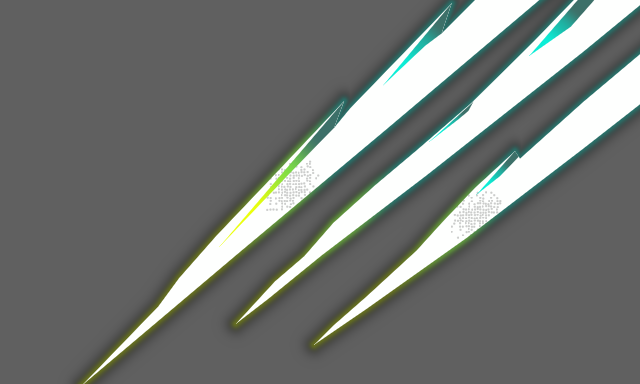
A Shadertoy shader for this background:

```glsl
// Three white diagonal slashes on flat grey, each with a coloured rim and a soft dark halo.
// Every slash is a polygon distance field; tinted notches split off the side spikes,
// and two patches of fine grey stipple shade the white.

const vec2  FRAME       = vec2(7.68, 4.60);   // working units across the canvas
const vec3  BACKGROUND  = vec3(0.375);
const vec3  WHITE       = vec3(0.995, 1.0, 0.995);
const vec3  OLIVE       = vec3(0.40, 0.44, 0.12);
const vec3  GREEN       = vec3(0.38, 0.60, 0.24);
const vec3  TEAL        = vec3(0.16, 0.45, 0.42);
const vec3  DEEP_TEAL   = vec3(0.24, 0.44, 0.41);
const vec3  CYAN        = vec3(0.05, 0.93, 0.84);
const vec3  SEA         = vec3(0.12, 0.70, 0.64);
const vec3  YELLOW      = vec3(0.92, 1.0, 0.05);
const vec3  LIME        = vec3(0.48, 0.86, 0.28);
const float RIM_WIDTH   = 0.055;
const float HALO_WIDTH  = 0.125;
const float HALO_DEPTH  = 0.38;
const float DOT_SPACING = 0.034;
const float DOT_SHADE   = 0.20;
const int   CORNERS     = 14;

float hash(vec2 p) {
    return fract(sin(dot(p, vec2(127.1, 311.7))) * 4375.85);
}

// Adds one polygon edge: squared distance and inside/outside sign.
void addEdge(vec2 p, vec2 a, vec2 b, inout float dist2, inout float side) {
    vec2 e = b - a, w = p - a;
    vec2 r = w - e * clamp(dot(w, e) / dot(e, e), 0.0, 1.0);
    dist2 = min(dist2, dot(r, r));
    bvec3 crossing = bvec3(p.y >= a.y, p.y < b.y, e.x * w.y > e.y * w.x);
    if (all(crossing) || all(not(crossing))) side = -side;
}

float slashDistance(vec2 p, vec2 v[CORNERS]) {
    float dist2 = 1e4, side = 1.0;
    for (int i = 0; i < CORNERS; i++)
        addEdge(p, v[i], v[(i + 1) % CORNERS], dist2, side);
    return side * sqrt(dist2);
}

float coverage(float d, float pixel) {
    return clamp(0.5 - d / pixel, 0.0, 1.0);
}

// Halo, rim and white core; the rim turns from olive to teal around turnX.
void paintSlash(inout vec3 col, vec2 p, float d, float turnX, float pixel) {
    float outer = max(d, 0.0);
    vec3 rim = mix(OLIVE, GREEN, smoothstep(turnX - 0.9, turnX, p.x));
    rim = mix(rim, TEAL, smoothstep(turnX, turnX + 0.6, p.x));
    col *= 1.0 - HALO_DEPTH * exp(-pow(outer / HALO_WIDTH, 2.0));
    col = mix(col, rim, 0.95 * exp(-pow(outer / RIM_WIDTH, 2.0)));
    col = mix(col, WHITE, coverage(d, pixel));
}

// A tinted sliver, bright at its inner tip and dark at its open end.
void paintNotch(inout vec3 col, vec2 p, vec2 v[4], vec3 hot, vec3 middle, float body, float pixel) {
    float dist2 = 1e4, side = 1.0;
    for (int i = 0; i < 4; i++)
        addEdge(p, v[i], v[(i + 1) % 4], dist2, side);
    vec2 axis = v[1] - v[0];
    float t = dot(p - v[0], axis) / dot(axis, axis);
    vec3 tint = mix(hot, middle, smoothstep(0.25, 0.58, t));
    tint = mix(tint, DEEP_TEAL, smoothstep(0.52, 0.78, t));
    col = mix(col, tint, coverage(side * sqrt(dist2), pixel) * body);
}

// Jittered dots that thin out away from the patch centre.
float stipple(vec2 p, vec2 centre, vec2 radius, float pixel) {
    vec2 cell = floor(p / DOT_SPACING);
    vec2 jitter = vec2(hash(cell), hash(cell + 19.0)) - 0.5;
    vec2 q = (cell + 0.5 + 0.4 * jitter) * DOT_SPACING;
    vec2 r = q - centre;
    r = vec2(r.x + r.y, r.y - r.x) * 0.7071 / radius;
    float kept = step(hash(cell + 7.0), 1.0 - dot(r, r));
    return kept * (1.0 - smoothstep(0.004, 0.010 + pixel, length(p - q)));
}

void mainImage(out vec4 fragColor, in vec2 fragCoord) {
    vec2 p = fragCoord / iResolution.xy * FRAME;
    float pixel = FRAME.y / iResolution.y;
    vec3 col = BACKGROUND;

    // Slash outlines: upper edge from the tip, then back along the lower edge
    float upper = slashDistance(p, vec2[CORNERS](
        vec2(0.98, -0.02), vec2(1.90, 0.93), vec2(2.15, 1.27), vec2(2.60, 1.78), vec2(3.23, 2.44),
        vec2(4.13, 3.39), vec2(4.01, 3.07), vec2(4.20, 3.30), vec2(5.42, 4.56), vec2(5.30, 4.20),
        vec2(5.90, 4.80), vec2(6.71, 4.80), vec2(4.66, 3.07), vec2(2.83, 1.54)));
    float middle = slashDistance(p, vec2[CORNERS](
        vec2(2.83, 0.72), vec2(3.30, 1.23), vec2(3.65, 1.53), vec2(4.00, 1.93), vec2(4.50, 2.38),
        vec2(5.00, 2.80), vec2(5.66, 3.37), vec2(6.40, 4.10), vec2(7.08, 4.80), vec2(8.00, 4.80),
        vec2(7.00, 3.98), vec2(5.12, 2.50), vec2(3.86, 1.54), vec2(3.22, 1.02)));
    float lower = slashDistance(p, vec2[CORNERS](
        vec2(3.77, 0.47), vec2(4.00, 0.70), vec2(4.40, 1.05), vec2(5.00, 1.60), vec2(5.30, 1.93),
        vec2(5.70, 2.35), vec2(6.18, 2.79), vec2(6.24, 2.70), vec2(7.00, 3.38), vec2(8.00, 4.22),
        vec2(8.00, 3.60), vec2(7.00, 2.82), vec2(5.60, 1.75), vec2(4.40, 0.90)));
    paintSlash(col, p, upper, 3.5, pixel);
    paintSlash(col, p, middle, 4.2, pixel);
    paintSlash(col, p, lower, 5.5, pixel);

    // Grey stipple on the white
    float dots = stipple(p, vec2(3.50, 2.38), vec2(0.42, 0.27), pixel) * coverage(upper, pixel)
               + stipple(p, vec2(5.70, 2.02), vec2(0.42, 0.25), pixel) * coverage(lower, pixel);
    col -= DOT_SHADE * dots;

    // Tinted notches beside the spikes
    float body = coverage(min(upper, min(middle, lower)), pixel);
    paintNotch(col, p, vec2[4](vec2(2.63, 1.64), vec2(4.13, 3.39), vec2(4.01, 3.07), vec2(3.55, 2.60)), YELLOW, LIME, body, pixel);
    paintNotch(col, p, vec2[4](vec2(4.60, 3.58), vec2(5.42, 4.56), vec2(5.30, 4.20), vec2(5.10, 4.05)), CYAN, SEA, body, pixel);
    paintNotch(col, p, vec2[4](vec2(5.15, 2.90), vec2(5.68, 3.38), vec2(5.62, 3.27), vec2(5.50, 3.17)), CYAN, SEA, body, pixel);
    paintNotch(col, p, vec2[4](vec2(6.35, 3.93), vec2(7.02, 4.70), vec2(7.22, 4.70), vec2(6.85, 4.28)), CYAN, SEA, body, pixel);
    paintNotch(col, p, vec2[4](vec2(5.72, 2.27), vec2(6.18, 2.79), vec2(6.28, 2.78), vec2(6.00, 2.49)), CYAN, SEA, body, pixel);

    fragColor = vec4(col, 1.0);
}
```
